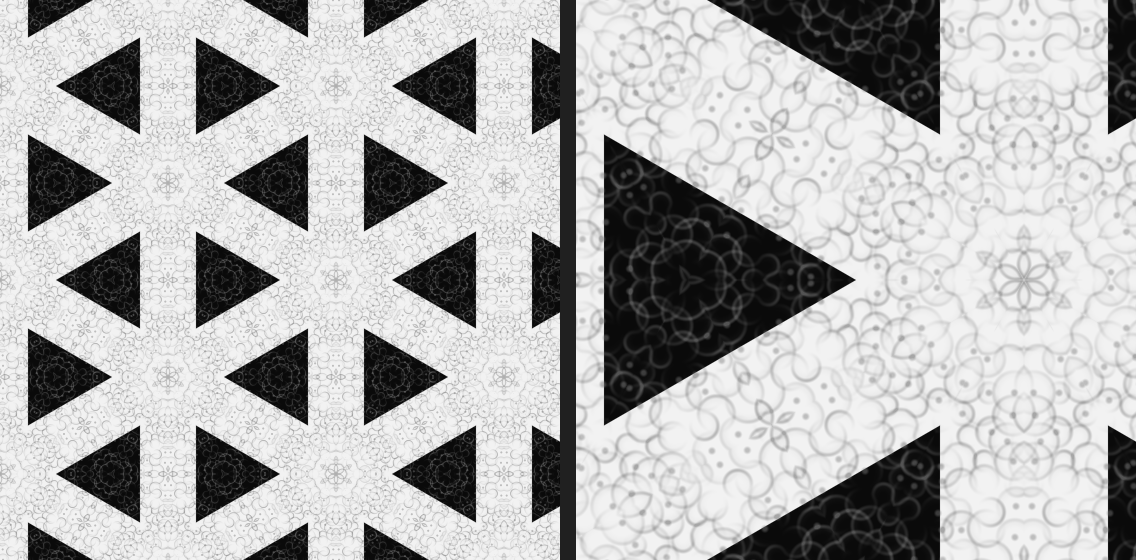
Left, the full canvas; right, a detail of the centre.
Reproduce this pattern procedurally as a Shadertoy shader.

```glsl
// Black triangles on pale ground, both engraved with fine kaleidoscopic arcs
#define BAND 0.3          // height of one mirror triangle
#define INSET (1.0 / 6.0) // black triangle inset, as a share of BAND
#define CELL 0.0145       // size of one engraved arc cell
#define LINE 0.13         // arc softness, in cells
#define SHADE 0.15        // soft shadow inside each arc
#define PAPER 0.95
#define PAPER_DEPTH 0.23
#define INK 0.038
#define INK_GLOW 0.22

vec3 hash3(vec2 p) {
    vec3 q = vec3(dot(p, vec2(127.1, 311.7)),
                  dot(p, vec2(269.5, 183.3)),
                  dot(p, vec2(419.2, 371.9)));
    return fract(sin(q) * 43758.5453);
}

// Sorted distances to the sides of the mirror triangle; they sum to 1
vec3 mirrorFold(vec2 p) {
    float s = sqrt(3.0) * p.y;
    vec3 f = fract(vec3(p.x, 0.5 * (s - p.x), 0.5 * (-s - p.x)) / BAND);
    if (f.x + f.y + f.z > 1.5) f = 1.0 - f;
    float lo = min(f.x, min(f.y, f.z));
    float hi = max(f.x, max(f.y, f.z));
    return vec3(lo, f.x + f.y + f.z - lo - hi, hi);
}

// Scattered crescents and dots, one per jittered cell
float engraving(vec2 p, float px) {
    vec2 id = floor(p);
    float soft = max(LINE, px);
    float tone = 0.0;
    for (int j = -1; j <= 1; j++)
    for (int i = -1; i <= 1; i++) {
        vec2 cell = id + vec2(i, j);
        vec3 rnd = hash3(cell);
        vec3 kind = hash3(cell + 57.0);
        vec2 d = p - cell - mix(vec2(0.25), vec2(0.75), rnd.xy);
        float dist = length(d);
        float edge = dist - mix(0.4, 0.98, rnd.z);

        // Each ring fades out on one side
        float turn = 6.2832 * kind.x;
        float facing = 0.5 + 0.5 * dot(d, vec2(cos(turn), sin(turn))) / max(dist, 0.001);
        float ring = 1.0 - smoothstep(0.0, soft, abs(edge));
        float inner = smoothstep(-0.4, 0.0, edge) * (1.0 - smoothstep(0.0, soft, edge));
        tone += facing * (ring * mix(0.2, 0.85, kind.y) + inner * SHADE);

        // Some cells carry a small drilled dot
        float dotMask = 1.0 - smoothstep(0.05, 0.07 + soft, dist);
        tone += 0.9 * dotMask * step(0.6, kind.z);
    }
    return tone;
}

void mainImage(out vec4 fragColor, in vec2 fragCoord) {
    float px = 1.0 / iResolution.y;
    vec2 uv = fragCoord * px;

    // Fold the plane into one mirrored sector
    vec3 side = mirrorFold(uv - vec2(0.0, 0.5));
    vec2 sector = BAND * vec2(side.x, (side.z - side.y) / sqrt(3.0));

    // Engraving darkens the paper and lightens the ink
    float tone = min(engraving(sector / CELL, px / CELL), 1.3);
    float paper = PAPER - PAPER_DEPTH * tone;
    float ink = INK + INK_GLOW * tone;

    float inset = (side.x - INSET) * BAND;
    float triangle = smoothstep(-0.7 * px, 0.7 * px, inset);
    fragColor = vec4(vec3(mix(paper, ink, triangle)), 1.0);
}
```
